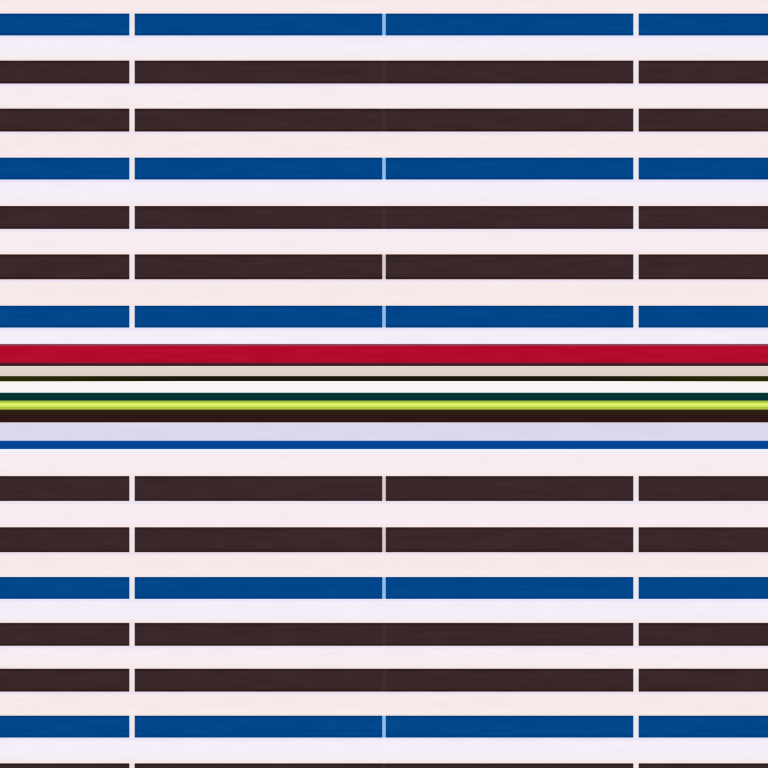
Write a three.js fragment shader that draws this pattern.

```glsl
// Horizontal woven stripes: dark and blue bars on pale cloth, split by thin vertical
// seams, around a solid band of narrow coloured lines. Bars are placed by a loop with
// gently uneven spacing; units are hundredths of the canvas, with y running down.

varying vec2 vUv;

float hash(vec2 p) {
  vec3 q = fract(vec3(p.xyx) * 0.1031);
  q += dot(q, q.yzx + 33.33);
  return fract((q.x + q.y) * q.z);
}

float noise(vec2 p) {
  vec2 i = floor(p), f = fract(p);
  f = f * f * (3.0 - 2.0 * f);
  return mix(mix(hash(i), hash(i + vec2(1.0, 0.0)), f.x),
             mix(hash(i + vec2(0.0, 1.0)), hash(i + 1.0), f.x), f.y);
}

// Soft-edged coverage of a strip around zero
float strip(float d, float halfWidth) {
  return 1.0 - smoothstep(-0.11, 0.11, abs(d) - halfWidth);
}

void line(inout vec3 color, float y, float top, float bottom, vec3 ink) {
  color = mix(color, ink, strip(y - 0.5 * (top + bottom), 0.5 * (bottom - top)));
}

// Seven bars above the band, seven below it
float barCenter(float k) {
  float j = k - 7.0;
  return k < 6.5 ? 3.19 + 6.34 * k - 0.029 * k * (6.0 - k)
                 : 63.61 + 6.2 * j + j * (5.0 - j) * (0.143 - 0.026 * j);
}

void main() {
  vec2 p = vec2(vUv.x, 1.0 - vUv.y) * 100.0;
  float grain = noise(p * vec2(0.35, 2.5)) - 0.5;

  // Pale cloth with a faint dotted weave
  vec3 color = vec3(0.965, 0.925, 0.945) + 0.012 * grain;
  color += 0.008 * sin(p.x * 9.0) * sin(p.y * 9.0);

  // Seams: two full ones at the sides, a finer one in the middle
  float sideSeam = strip(abs(p.x - 50.0) - 32.81, 0.36);
  float middleSeam = strip(p.x - 50.0, 0.24);

  for (int n = 0; n < 14; n++) {
    float k = float(n);
    float d = p.y - barCenter(k);
    bool blue = mod(k, 3.0) < 0.5;
    bool inner = k > 4.5 && k < 8.5;
    float halfHeight = blue ? 1.41 : (inner ? 1.61 : 1.48);

    // Cloth turns warm above a blue bar and cool below it
    if (blue) {
      color += vec3(0.008, -0.012, -0.035) * exp(-pow((d + 3.2) / 1.5, 2.0));
      color += vec3(-0.008, 0.008, 0.028) * exp(-pow((d - 2.9) / 1.5, 2.0));
    }

    // Thin warm and cool fringes along the edges
    color += vec3(0.01, -0.015, -0.05) * strip(d + halfHeight + 0.2, 0.15);
    color += vec3(-0.04, -0.035, 0.02) * strip(d - halfHeight - 0.2, 0.15);

    vec3 ink = blue ? vec3(0.01, 0.275, 0.545) : vec3(0.225, 0.155, 0.165);
    ink += 0.02 * grain - 0.05 * smoothstep(0.45, 0.0, abs(abs(d) - halfHeight));
    vec3 thread = blue ? vec3(0.58, 0.74, 0.92) : vec3(0.85, 0.81, 0.80);
    float split = blue || inner ? 1.0 : 0.04;
    ink = mix(ink, thread, middleSeam * split);
    color = mix(color, ink, strip(d, halfHeight) * (1.0 - 0.97 * sideSeam));
  }

  // Solid central band, without seams
  float sides = smoothstep(25.0, 50.0, abs(p.x - 50.0));
  line(color, p.y, 44.80, 44.98, vec3(0.40, 0.25, 0.32));
  line(color, p.y, 44.95, 47.32, vec3(0.70, 0.045, 0.175) + 0.025 * grain);
  line(color, p.y, 47.27, 47.66, vec3(0.23, 0.08, 0.09));
  line(color, p.y, 47.66, 49.00, vec3(0.875, 0.835, 0.79));
  line(color, p.y, 48.98, 49.62 + 0.08 * sides,
       mix(vec3(0.10, 0.09, 0.03), vec3(0.16, 0.17, 0.03), sides));
  line(color, p.y, 49.65, 51.15, vec3(0.985, 0.955, 0.955));
  line(color, p.y, 51.15, 52.20, vec3(0.02, 0.20, 0.20));
  line(color, p.y, 52.18, 53.36, mix(vec3(0.68, 0.78, 0.22), vec3(0.86, 0.95, 0.42),
       strip(p.y - 52.7, 0.25)));
  line(color, p.y, 53.33, 55.02, mix(vec3(0.20, 0.15, 0.06), vec3(0.18, 0.09, 0.09),
       smoothstep(53.4, 54.2, p.y)));
  line(color, p.y, 55.02, 57.40, vec3(0.865, 0.845, 0.925) + 0.015 * grain);
  line(color, p.y, 57.40, 58.46, vec3(0.01, 0.27, 0.58));
  line(color, p.y, 58.50, 58.90, vec3(0.93, 0.95, 1.0));

  gl_FragColor = vec4(clamp(color, 0.0, 1.0), 1.0);
}
```
